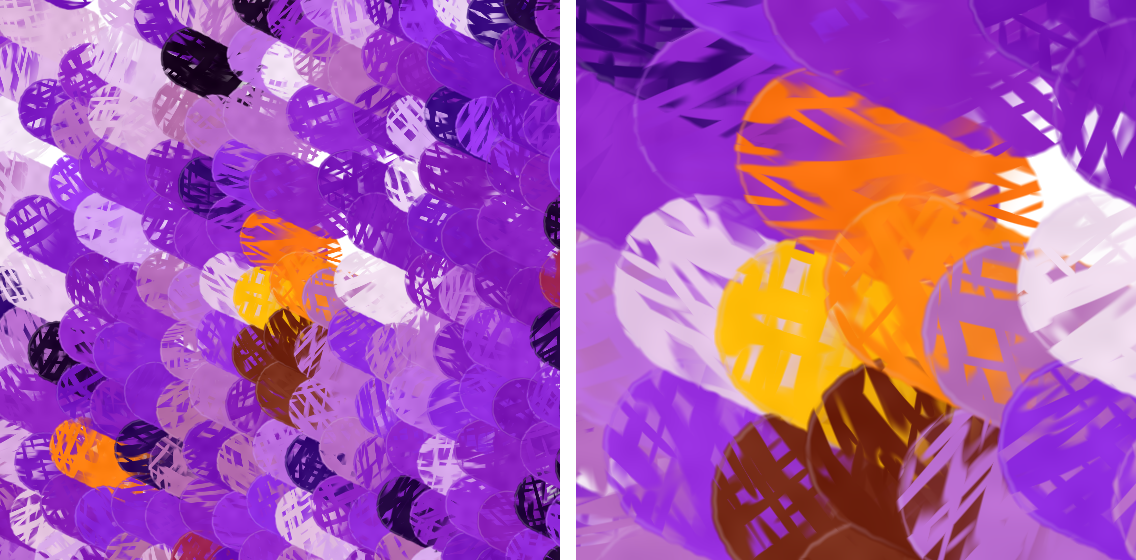
Left, the full canvas; right, a detail of the centre.
A Shadertoy shader for this pattern:

```glsl
// Overlapping round-headed brush dabs on a slanted zigzag grid, painted from
// left to right. Each dab is a capsule trailing down to the right: its head
// is hatched with thin streaks, its body is solid and its tail is frayed.

#define PITCH vec2(0.060, 0.100)   // column and row spacing
#define SLANT 0.011                // sideways shift per row
#define ZIGZAG 0.027               // drop of every other column
#define RADIUS 0.055               // radius of a dab
#define TRAIL vec2(0.905, -0.425)  // direction of the trail
#define LENGTH_MIN 0.075
#define LENGTH_VARY 0.050
#define SKIPPED 0.16               // share of dabs left out
#define STREAKS vec2(24.0, 165.0)  // streak frequency along and across
#define CLUSTER 0.42               // share of dabs coloured in groups

float hash(vec2 p) {
    return fract(sin(dot(p, vec2(127.1, 311.7))) * 43758.5453);
}

float noise(vec2 p) {
    vec2 i = floor(p), f = fract(p);
    f = f * f * (3.0 - 2.0 * f);
    return mix(mix(hash(i), hash(i + vec2(1, 0)), f.x),
               mix(hash(i + vec2(0, 1)), hash(i + vec2(1, 1)), f.x), f.y);
}

bool inEllipse(vec2 p, vec2 centre, vec2 radii) {
    return length((p - centre) / radii) < 1.0;
}

// Centre of the head of a dab
vec2 dabCentre(vec2 cell) {
    vec2 jitter = vec2(hash(cell + 3.1), hash(cell + 8.7)) - 0.5;
    float drop = ZIGZAG * mod(cell.x, 2.0);
    return cell * PITCH + vec2(SLANT * cell.y, -drop) + 0.010 * jitter;
}

// Colour of a dab: warm accents, dark corner, otherwise violet to pale
vec3 dabColour(vec2 cell, vec2 centre) {
    float tint = hash(cell + 21.3), shade = hash(cell + 46.9);

    if (inEllipse(centre, vec2(0.52, 0.50), vec2(0.075, 0.10)) ||
        inEllipse(centre, vec2(0.17, 0.23), vec2(0.055, 0.065))) {
        vec3 orange = mix(vec3(0.98, 0.42, 0.06), vec3(1.0, 0.54, 0.06), tint);
        return shade > 0.75 ? vec3(1.0, 0.74, 0.03) : orange;
    }
    if (inEllipse(centre, vec2(0.50, 0.35), vec2(0.075, 0.055)))
        return mix(vec3(0.40, 0.10, 0.03), vec3(0.50, 0.20, 0.12), tint);

    float corner = smoothstep(1.25, 1.75, centre.x + centre.y);
    if (hash(cell + 64.2) < 0.06 + 0.40 * corner)
        return mix(vec3(0.08, 0.01, 0.09), vec3(0.22, 0.03, 0.52), tint);

    vec2 group = floor(cell / 2.0);
    float pick = hash(cell + 15.5) < CLUSTER ? hash(group + 5.3) : hash(cell + 77.7);
    if (pick < 0.51) {
        vec3 violet = mix(vec3(0.40, 0.04, 0.70), vec3(0.62, 0.22, 0.96), tint);
        return mix(violet, vec3(0.56, 0.12, 0.70), shade * 0.7);
    }
    if (pick < 0.75)
        return mix(vec3(0.70, 0.42, 0.62), vec3(0.74, 0.43, 0.92), tint);
    if (pick < 0.97) {
        vec3 pale = mix(vec3(0.86, 0.68, 0.82), vec3(0.83, 0.64, 0.95), tint);
        return mix(pale, vec3(0.97, 0.94, 0.97), shade * shade);
    }
    return mix(vec3(0.62, 0.14, 0.32), vec3(0.58, 0.52, 0.18), step(0.6, tint));
}

// Crossing, slightly bent streaks: 1 on paint, 0 in the gaps
float hatching(vec2 p, vec2 cell) {
    float paint = 0.0;
    for (int k = 0; k < 3; k++) {
        float seed = hash(cell + 9.0 * float(k) + 31.0);
        float a = 3.14159 * seed;
        vec2 q = mat2(cos(a), -sin(a), sin(a), cos(a)) * p;
        q.y += 3.0 * (seed - 0.5) * q.x * q.x;
        float n = noise(q * STREAKS + 50.0 * seed);
        paint = max(paint, smoothstep(0.48, 0.68, n));
    }
    return paint;
}

// Lays one dab over the colour below
vec3 paintDab(vec3 below, vec2 uv, vec2 cell, float soft) {
    vec2 centre = dabCentre(cell), p = uv - centre;
    float len = LENGTH_MIN + LENGTH_VARY * hash(cell + 52.0);
    float along = dot(p, TRAIL);
    float d = length(p - TRAIL * clamp(along, 0.0, len)) - RADIUS;
    if (d > soft || hash(cell + 90.4) < SKIPPED) return below;

    d += 0.0015 * (noise(uv * 190.0) - 0.5);
    float body = smoothstep(-0.025, 0.055, along);
    float fray = smoothstep(0.6 * len, len + 0.7 * RADIUS, along);
    float hatch = hatching(p, cell);
    float cover = mix(hatch, 1.0, max(body, 0.12)) * (1.0 - fray * (1.0 - hatch));

    // Thin pale rim around the head
    float rim = smoothstep(0.0025, 0.0, abs(d + 0.002)) * (1.0 - body);
    vec3 colour = dabColour(cell, centre) + 0.05 * (noise(uv * 60.0) - 0.5);
    colour = mix(colour, vec3(0.85, 0.75, 0.90), 0.25 * rim);
    return mix(below, colour, max(cover, 0.5 * rim) * smoothstep(soft, -soft, d));
}

void mainImage(out vec4 fragColor, in vec2 fragCoord) {
    vec2 uv = fragCoord / iResolution.y;
    float soft = max(0.0015, 1.0 / iResolution.y);
    float row = floor(uv.y / PITCH.y);
    float column = floor((uv.x - SLANT * row) / PITCH.x);

    // Paint every dab that can reach this point, left to right
    vec3 colour = vec3(1.0);
    for (int i = -4; i <= 1; i++)
        for (int j = 0; j <= 2; j++)
            colour = paintDab(colour, uv, vec2(column + float(i), row + float(j)), soft);

    fragColor = vec4(clamp(colour, 0.0, 1.0), 1.0);
}
```
